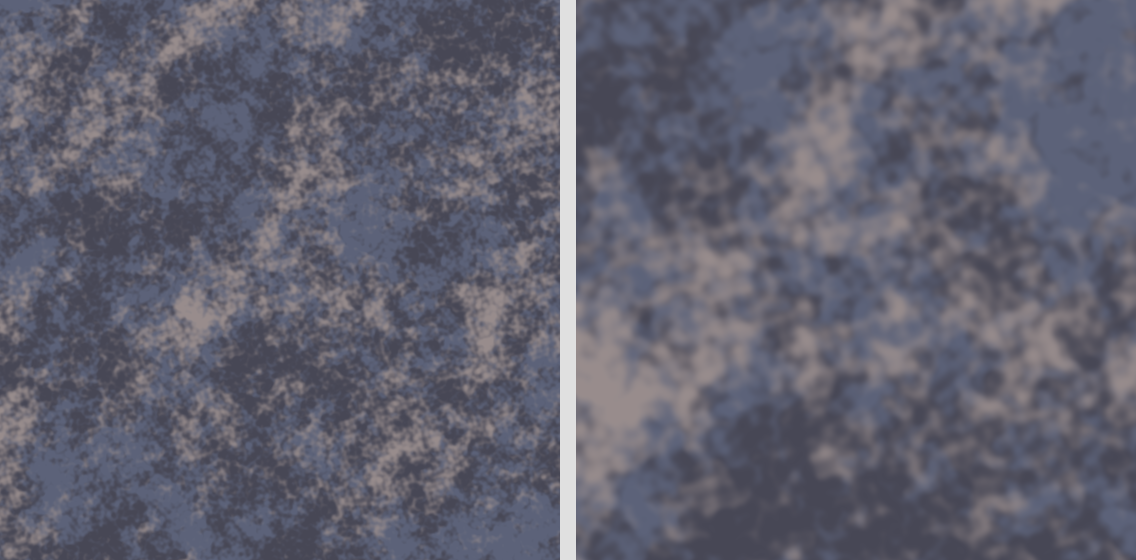
Left: the whole. Right: its middle third, enlarged.
Reproduce this texture procedurally as a Shadertoy shader.

```glsl
// Weathered slate: dark blue-grey ground with bluish mottling and ragged,
// warm grey patches that run diagonally. Each layer is fractal gradient noise;
// fine octaves break the patches into grain before they are thresholded.

const vec3 SLATE = vec3(0.28, 0.28, 0.335);
const vec3 BLUE_BLOOM = vec3(0.36, 0.385, 0.475);
const vec3 WARM_DUST = vec3(0.595, 0.55, 0.55);

const float STREAK_ANGLE = 0.95;              // radians above the horizontal
const vec2 STREAK_SCALE = vec2(2.4, 5.0);     // cells along and across a streak

// Random unit gradient for a lattice cell
vec2 cellGradient(vec2 cell) {
    uvec2 q = uvec2(ivec2(cell)) * uvec2(1597334673u, 3812015801u);
    uint h = (q.x ^ q.y) * 1597334673u;
    h = (h ^ (h >> 15)) * 2246822519u;
    h ^= h >> 13;
    float angle = float(h & 65535u) / 65536.0 * 6.28319;
    return vec2(cos(angle), sin(angle));
}

float gradientNoise(vec2 p) {
    vec2 cell = floor(p);
    vec2 f = p - cell;
    vec2 w = f * f * f * (f * (f * 6.0 - 15.0) + 10.0);
    vec2 e = vec2(1.0, 0.0);
    float a = dot(cellGradient(cell), f);
    float b = dot(cellGradient(cell + e.xy), f - e.xy);
    float c = dot(cellGradient(cell + e.yx), f - e.yx);
    float d = dot(cellGradient(cell + e.xx), f - e.xx);
    return mix(mix(a, b, w.x), mix(c, d, w.x), w.y);
}

// Octaves of noise; a high gain keeps the fine grain strong
float fractalNoise(vec2 p, int octaves, float gain) {
    float sum = 0.0;
    float amplitude = 1.0;
    for (int i = 0; i < octaves; i++) {
        sum += amplitude * gradientNoise(p);
        p = p * 2.0 + vec2(17.3, 9.7);
        amplitude *= gain;
    }
    return sum;
}

vec2 rotate(vec2 p, float angle) {
    float c = cos(angle);
    float s = sin(angle);
    return vec2(c * p.x + s * p.y, c * p.y - s * p.x);
}

// Bends the domain so the streaks wander
vec2 warp(vec2 p, float scale, float amount) {
    vec2 q = p * scale;
    return p + amount * vec2(gradientNoise(q + 31.4), gradientNoise(q + 67.8));
}

float blueMask(vec2 p) {
    float mottle = fractalNoise(rotate(p, 0.4) * 5.0 + 40.0, 3, 0.6);
    float grain = fractalNoise(rotate(p, 0.7) * 28.0 + 90.0, 3, 0.9);
    return smoothstep(-0.35, 0.5, mottle + 0.65 * grain);
}

float dustMask(vec2 p) {
    vec2 bent = warp(warp(p, 3.0, 0.12), 14.0, 0.02);
    float patches = fractalNoise(rotate(bent, STREAK_ANGLE) * STREAK_SCALE + 5.0, 3, 0.55);
    float grain = fractalNoise(rotate(p, 0.3) * 25.0 + 120.0, 3, 0.9);
    return smoothstep(-0.15, 0.77, patches + 0.5 * grain);
}

void mainImage(out vec4 fragColor, in vec2 fragCoord) {
    vec2 p = fragCoord / iResolution.y;

    vec3 color = mix(SLATE, BLUE_BLOOM, blueMask(p));
    color = mix(color, WARM_DUST, dustMask(p));

    fragColor = vec4(color, 1.0);
}
```
